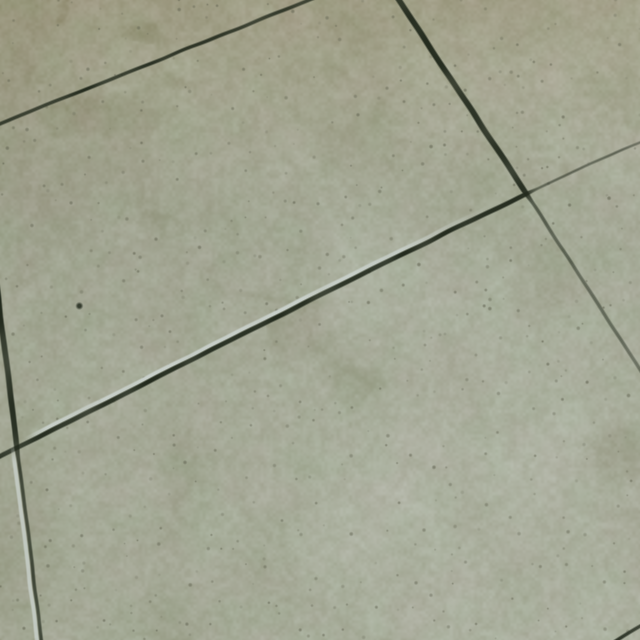
Write a Shadertoy shader that draws this texture.

```glsl
// Worn beige stone floor tiles in perspective, with dark joints and pale glints.

const vec3 STONE_DARK  = vec3(0.54, 0.55, 0.45);
const vec3 STONE_LIGHT = vec3(0.70, 0.72, 0.66);
const vec3 GROUT       = vec3(0.13, 0.16, 0.11);
const vec3 GLINT       = vec3(0.79, 0.82, 0.80);

float hash(vec2 p) {
    vec3 q = fract(p.xyx * 0.1031);
    q += dot(q, q.yzx + 33.33);
    return fract((q.x + q.y) * q.z);
}

float noise(vec2 p) {
    vec2 i = floor(p), f = fract(p);
    f = f * f * (3.0 - 2.0 * f);
    return mix(mix(hash(i), hash(i + vec2(1, 0)), f.x),
               mix(hash(i + vec2(0, 1)), hash(i + vec2(1, 1)), f.x), f.y);
}

// Layered noise, centred on zero
float fbm(vec2 p) {
    float sum = 0.0, amp = 0.5;
    for (int i = 0; i < 4; i++) {
        sum += amp * (noise(p) - 0.5);
        p = mat2(0.8, 0.6, -0.6, 0.8) * p * 2.03 + 17.0;
        amp *= 0.5;
    }
    return sum;
}

// Canvas to tile units: perspective plus a slight lens bend
vec2 tileCoords(vec2 p) {
    p.y += 0.012 * pow(max(p.x, 0.0), 6.0);
    float depth = 2.294 + 0.106 * p.x - p.y;
    float u = 1.985 * (p.x - 0.065 + 0.127 * p.y) / depth;
    float v = 2.86 * (p.y - 0.287 - 0.503 * p.x) / depth;
    return vec2(u, v + 0.049 * v * (1.0 - v));
}

float band(float d, float halfWidth, float soft) {
    return 1.0 - smoothstep(halfWidth - soft, halfWidth + soft, abs(d));
}

// Dark joint with an optional glint along its positive side
vec3 drawJoint(vec3 color, float d, float halfWidth, float ink, float shine, float soft) {
    color = mix(color, GLINT, shine * band(d - 0.0068, 0.0030, soft));
    return mix(color, GROUT, ink * band(d, halfWidth, soft));
}

// Sparse pits scattered on a jittered grid
float pits(vec2 p, float count, float soft) {
    vec2 cell = floor(p * count);
    float mask = 0.0;
    for (int y = -1; y <= 1; y++)
    for (int x = -1; x <= 1; x++) {
        vec2 c = cell + vec2(x, y);
        vec2 center = (c + vec2(hash(c + 3.7), hash(c + 91.3))) / count;
        float radius = mix(0.0010, 0.0026, hash(c + 47.1));
        float strength = step(0.65, hash(c)) * mix(0.15, 0.6, hash(c + 12.9));
        mask = max(mask, strength * band(length(p - center), radius, soft));
    }
    return mask;
}

vec3 stone(vec2 p, vec2 tile, float soft) {
    // Broad light falloff toward the upper left
    vec2 c = p - vec2(0.55, 0.45);
    float tone = 0.71 + 0.21 * (p.x - p.y) - 0.35 * dot(c, c);

    // Clouds, veins running along each tile, and fine grain
    vec2 q = tile + floor(tile) * 7.3;
    float warp = fbm(q * 5.0 + 31.0);
    float vein = noise(vec2(q.x * 13.0 + warp * 4.0, q.y * 4.5) + 8.0);
    tone += 0.45 * fbm(p * 7.0 + 4.0);
    tone += 0.22 * fbm(vec2(q.x * 16.0, q.y * 5.0) + warp * 2.0);
    tone -= 0.22 * smoothstep(0.72, 0.95, vein);
    tone += 0.22 * (noise(p * 95.0) - 0.5) + 0.16 * (noise(p * 210.0) - 0.5);
    vec3 color = mix(STONE_DARK, STONE_LIGHT, tone);

    // Warm cast at the top and mottled tint
    color += vec3(0.022, -0.004, -0.018) * smoothstep(0.6, 1.1, p.y);
    color += vec3(0.03, -0.01, 0.02) * fbm(p * 22.0 + 60.0);

    // Pits and one larger chip
    color = mix(color, STONE_DARK * 0.7, pits(p, 42.0, soft));
    float chip = band(length(p - vec2(0.124, 0.522)), 0.0045, soft * 1.4);
    return mix(color, GROUT, 0.85 * chip);
}

void mainImage(out vec4 fragColor, in vec2 fragCoord) {
    vec2 p = fragCoord / iResolution.y;
    float soft = max(1.0 / iResolution.y, 0.0019);
    vec2 tile = tileCoords(p);
    vec2 slope = iResolution.y * vec2(length(vec2(dFdx(tile.x), dFdy(tile.x))),
                                      length(vec2(dFdx(tile.y), dFdy(tile.y))));
    vec2 joint = round(tile);
    vec2 d = (tile - joint) / slope;
    d += 0.0016 * vec2(noise(p * 24.0) - 0.5, noise(p * 24.0 + 50.0) - 0.5);
    float wear = 0.88 + 0.24 * (noise(p * 30.0 + 9.0) - 0.5);

    vec3 color = stone(p, tile, soft);

    // Cross joints: the middle one glints, then thins past the right corner
    float middle = 1.0 - min(abs(joint.y), 1.0);
    float past = middle * smoothstep(0.99, 1.03, tile.x);
    float rowWidth = mix(mix(0.0027, 0.0036, middle), 0.0019, past);
    float rowShine = middle * smoothstep(0.0, 0.06, tile.x) * (1.0 - smoothstep(0.65, 0.98, tile.x));
    color = drawJoint(color, d.y, rowWidth, wear * mix(1.0, 0.55, past), rowShine * wear, soft);

    // Long joints: bold in the far row, worn in the near row
    float near = 1.0 - smoothstep(-0.04, 0.02, tile.y);
    float left = 1.0 - min(abs(joint.x), 1.0);
    float colInk = wear * mix(1.0, mix(0.68 + 0.3 * tile.y, 0.8, left), near);
    color = drawJoint(color, -d.x, mix(0.0044, 0.0027, near), colInk, 0.8 * left * near, soft);

    fragColor = vec4(clamp(color, 0.0, 1.0), 1.0);
}
```
